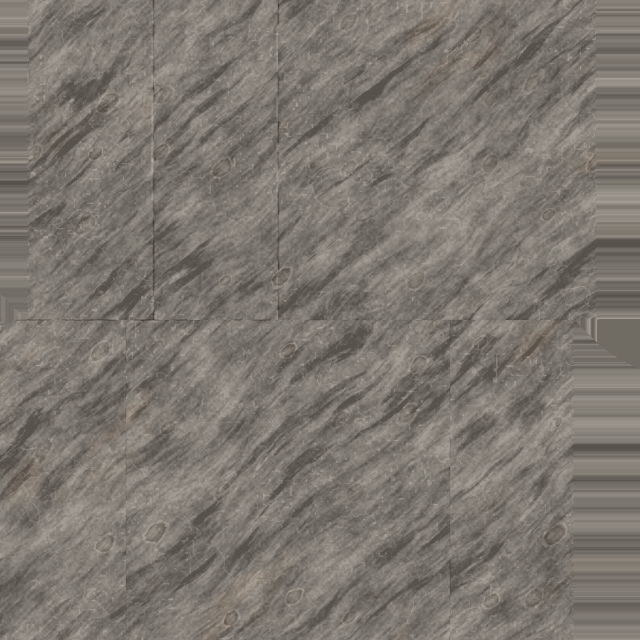
A WebGL 1 fragment shader for this texture:

```glsl
precision highp float;
// Weathered grey stone slabs with diagonal grain, knots, worn seams and smeared borders.
uniform vec2 u_resolution;

const vec3 DARK_STONE = vec3(0.33, 0.313, 0.290);
const vec3 LIGHT_STONE = vec3(0.64, 0.618, 0.582);
const vec3 WEDGE_GREY = vec3(0.44, 0.42, 0.39);
const vec3 WARM_TINT = vec3(0.022, 0.002, -0.010);
const vec4 UPPER_ROW = vec4(0.042, 0.501, 0.933, 1.0);  // left, bottom, right, top
const vec4 LOWER_ROW = vec4(0.0, 0.0, 0.897, 0.499);
const vec2 UPPER_SEAMS = vec2(0.240, 0.435);
const vec2 LOWER_SEAMS = vec2(0.197, 0.703);
const float ROW_SEAM = 0.5;
const float SEAM_HALF_WIDTH = 0.0014;
const float GRAIN_ANGLE = 0.73;
const float KNOT_CELLS = 10.0;
const float KNOT_CHANCE = 0.55;

float hash(vec2 p) {
  vec3 q = fract(vec3(p.xyx) * 0.1031);
  q += dot(q, q.yzx + 33.33);
  return fract((q.x + q.y) * q.z);
}

float noise(vec2 p) {
  vec2 i = floor(p), f = fract(p);
  f = f * f * (3.0 - 2.0 * f);
  return mix(mix(hash(i), hash(i + vec2(1.0, 0.0)), f.x),
             mix(hash(i + vec2(0.0, 1.0)), hash(i + vec2(1.0)), f.x), f.y);
}

float fbm(vec2 p) {
  float sum = 0.0, amp = 0.533;
  for (int i = 0; i < 4; i++) {
    sum += amp * noise(p);
    p = p * 2.03 + 17.3;
    amp *= 0.5;
  }
  return sum;
}

vec2 toGrain(vec2 p) {
  float c = cos(GRAIN_ANGLE), s = sin(GRAIN_ANGLE);
  return vec2(c * p.x + s * p.y, c * p.y - s * p.x);
}

// Ringed oval knots: x is the change in tone, y the warmth
vec2 knots(vec2 p) {
  vec2 cell = floor(p * KNOT_CELLS);
  vec2 jitter = vec2(hash(cell + 3.1), hash(cell + 7.7)) - 0.5;
  vec2 offset = toGrain(p - (cell + 0.5 + 0.4 * jitter) / KNOT_CELLS);
  float size = mix(0.012, 0.021, hash(cell + 21.0));
  float d = length(offset * vec2(0.85, 1.4)) / size + 0.6 * (fbm(p * 60.0) - 0.5);
  float present = step(hash(cell + 40.0), KNOT_CHANCE) * mix(0.4, 1.0, hash(cell + 55.0));
  float rim = exp(-pow((d - 0.85) * 10.0, 2.0));
  float groove = exp(-pow((d - 0.64) * 9.0, 2.0));
  float core = smoothstep(0.45, 0.1, d);
  return present * vec2(0.28 * rim - 0.20 * groove + 0.08 * core, smoothstep(1.0, 0.5, d));
}

vec3 stone(vec2 p) {
  // Each slab takes its own stretch of grain
  bool upper = p.y > ROW_SEAM;
  vec2 seams = upper ? UPPER_SEAMS : LOWER_SEAMS;
  float slab = dot(step(seams, p.xx), vec2(1.0)) + (upper ? 3.0 : 0.0);
  vec2 s = p + slab * vec2(0.031, 0.017) + 2.0;
  vec2 warp = vec2(fbm(s * 7.0), fbm(s * 6.0 + 31.0)) - 0.5;
  vec2 g = toGrain(s) + warp * vec2(0.04, 0.036);

  // Bands, veins, fibres, clouding and grit
  float tone = 0.56;
  tone += 0.46 * (fbm(g * vec2(5.0, 19.0)) - 0.5);
  tone += 0.62 * (fbm(g * vec2(13.0, 75.0) + 9.0) - 0.5);
  tone += 0.34 * (noise(g * vec2(60.0, 250.0)) - 0.5);
  tone += 0.42 * (fbm(s * 26.0 + 50.0) - 0.5);
  tone += 0.26 * (noise(s * 300.0) - 0.5);

  // Crisp dark streaks, gathered in groups along the grain
  float group = smoothstep(0.35, 0.65, fbm(g * vec2(4.0, 12.0) + 150.0));
  float streak = smoothstep(0.53, 0.70, fbm(g * vec2(12.0, 80.0) + 70.0));
  tone -= 0.46 * streak * mix(0.3, 1.0, group);

  // Layer outlines: a pale hairline beside a dark one
  float layer = fbm(g * vec2(10.0, 30.0) + 120.0) - 0.5;
  tone += 0.20 * smoothstep(0.022, 0.0, abs(layer)) * noise(s * 24.0);
  tone -= 0.20 * smoothstep(0.022, 0.0, abs(layer + 0.035)) * noise(s * 24.0 + 5.0);

  // Pale mineral specks and scratches
  tone += 0.40 * smoothstep(0.80, 0.95, noise(s * 210.0 + 80.0)) * noise(s * 13.0);
  float scratch = abs(fbm(s * 17.0 + 300.0) - 0.5);
  tone += 0.24 * smoothstep(0.014, 0.0, scratch) * smoothstep(0.5, 0.8, noise(s * 15.0 + 9.0));

  vec2 knot = knots(p);
  tone += knot.x;
  float warmth = 0.4 * knot.y + smoothstep(0.66, 0.82, fbm(g * vec2(6.0, 15.0) + 200.0));
  return mix(DARK_STONE, LIGHT_STONE, clamp(tone, 0.03, 0.98)) + WARM_TINT * warmth;
}

// Coverage of a thin line at signed distance d
float line(float d, float pixel) {
  return 1.0 - smoothstep(SEAM_HALF_WIDTH - 0.5 * pixel, SEAM_HALF_WIDTH + 0.5 * pixel, abs(d));
}

void main() {
  vec2 p = gl_FragCoord.xy / u_resolution;
  float pixel = 1.0 / min(u_resolution.x, u_resolution.y);

  // Outside the slabs, the nearest edge point is stretched outward
  vec2 nearUpper = clamp(p, UPPER_ROW.xy, UPPER_ROW.zw);
  vec2 nearLower = clamp(p, LOWER_ROW.xy, LOWER_ROW.zw);
  vec2 source = distance(p, nearUpper) < distance(p, nearLower) ? nearUpper : nearLower;
  float outside = smoothstep(0.001, 0.001 + pixel, distance(p, source));
  vec3 color = stone(source);
  float atCorner = 1.0 - step(0.0005, distance(source, UPPER_ROW.zy));
  color = mix(color, WEDGE_GREY, atCorner * outside);

  // Worn vertical seams, strong above and faint below
  bool upper = p.y > ROW_SEAM;
  vec2 seams = upper ? UPPER_SEAMS : LOWER_SEAMS;
  float strength = (upper ? 1.0 : 0.25) * (1.0 - outside);
  for (int i = 0; i < 2; i++) {
    float d = p.x - (i == 0 ? seams.x : seams.y);
    float wear = smoothstep(0.3, 0.65, noise(vec2(float(i) * 9.0, p.y * 65.0)));
    color -= 0.13 * strength * wear * line(d, pixel);
    color += 0.07 * strength * (1.1 - wear) * line(d + 1.4 * SEAM_HALF_WIDTH, pixel);
  }

  // Broken seam between the rows, fading to the right
  float dashes = smoothstep(0.4, 0.6, noise(vec2(p.x * 70.0, 4.0)));
  float fade = mix(1.0, 0.2, smoothstep(0.40, 0.48, p.x));
  color -= 0.09 * dashes * fade * (1.0 - outside) * line(p.y - ROW_SEAM, pixel);
  gl_FragColor = vec4(color, 1.0);
}
```
